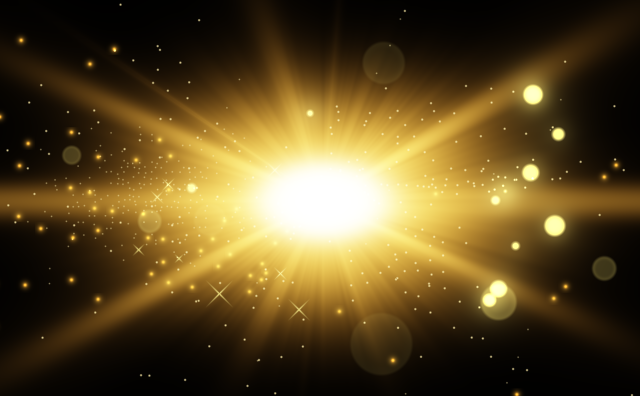
Give the GLSL for this background, as a Shadertoy shader.

```glsl
// Golden light burst with rays, bokeh discs, drifting sparks and dust on black.

// Positions are in canvas heights, measured from the canvas centre.
const vec2 CENTRE = vec2(0.008, -0.008);
const vec2 STRETCH = vec2(0.6, 1.0);
const vec3 GOLD = vec3(1.0, 0.61, 0.165);
const vec3 PALE = vec3(1.0, 0.94, 0.52);
const vec3 HALO = vec3(0.72, 0.66, 0.32);
const vec3 AMBER = vec3(1.0, 0.70, 0.20);
const vec3 DUST = vec3(1.0, 0.93, 0.66);

// Rays: angle in degrees, angular width, strength, reach
const vec4 RAYS[10] = vec4[](
    vec4(30.5, 0.065, 1.25, 0.56), vec4(155.7, 0.050, 1.20, 0.56),
    vec4(208.0, 0.055, 1.25, 0.57), vec4(-25.0, 0.055, 1.05, 0.52),
    vec4(108.0, 0.085, 0.55, 0.38), vec4(85.5, 0.009, 0.60, 0.40),
    vec4(263.8, 0.009, 0.60, 0.34), vec4(-70.0, 0.070, 0.50, 0.28),
    vec4(244.0, 0.080, 0.45, 0.30), vec4(146.0, 0.015, 0.35, 0.42));

// Bright discs: x, y, radius, halo strength
const vec4 LAMPS[11] = vec4[](
    vec4(0.538, 0.261, 0.024, 0.85), vec4(0.602, 0.161, 0.016, 0.20),
    vec4(0.532, 0.064, 0.021, 0.40), vec4(0.593, -0.070, 0.026, 0.55),
    vec4(0.443, -0.006, 0.011, 0.20), vec4(0.494, -0.121, 0.010, 0.15),
    vec4(0.451, -0.229, 0.021, 0.35), vec4(0.428, -0.258, 0.016, 0.50),
    vec4(-0.324, 0.025, 0.012, 0.15), vec4(0.468, 0.017, 0.003, 0.75),
    vec4(-0.025, 0.214, 0.008, 0.35));

// Faint discs: x, y, radius, opacity
const vec4 VEILS[7] = vec4[](
    vec4(0.718, -0.178, 0.030, 0.36), vec4(0.451, -0.263, 0.045, 0.36),
    vec4(-0.430, -0.059, 0.029, 0.40), vec4(-0.627, 0.108, 0.023, 0.36),
    vec4(0.161, 0.341, 0.053, 0.13), vec4(0.155, -0.369, 0.078, 0.11),
    vec4(-0.278, -0.055, 0.040, 0.14));

// Crossed glints: x, y, arm length
const vec3 GLINTS[8] = vec3[](
    vec3(-0.254, -0.242, 0.050), vec3(-0.053, -0.282, 0.040),
    vec3(-0.100, -0.191, 0.024), vec3(-0.458, -0.131, 0.022),
    vec3(-0.356, -0.153, 0.016), vec3(-0.411, 0.002, 0.024),
    vec3(-0.383, 0.034, 0.024), vec3(-0.114, 0.070, 0.026));

float hash(vec2 p) {
    return fract(sin(dot(p, vec2(127.1, 311.7))) * 43758.55);
}

float noise(vec2 p) {
    vec2 i = floor(p), f = fract(p);
    f = f * f * (3.0 - 2.0 * f);
    return mix(mix(hash(i), hash(i + vec2(1, 0)), f.x),
               mix(hash(i + vec2(0, 1)), hash(i + 1.0), f.x), f.y);
}

float disc(float d, float radius, float soft) {
    return 1.0 - smoothstep(radius - soft, radius + soft, d);
}

// Distance to the scattered speck of this cell, thinning out from a cloud centre
float speck(vec2 p, float cell, vec2 centre, vec2 spread, float amount) {
    vec2 id = floor(p / cell);
    vec2 offset = 0.2 + 0.6 * vec2(hash(id + 3.7), hash(id + 19.3));
    vec2 e = ((id + 0.5) * cell - centre) / spread;
    bool live = hash(id + 41.0) < amount * exp(-dot(e, e));
    return live ? length(p - (id + offset) * cell) : 1.0;
}

// Light of the burst before exposure
vec3 burst(vec2 d) {
    float len = length(d);
    vec2 dir = d / max(len, 1e-4);
    vec2 e = d * STRETCH;
    float r2 = dot(e, e);
    float fan = 0.76 + 0.3 * noise(dir * 9.0) + 0.18 * noise(dir * 30.0);
    float light = 3.5 * exp(-r2 / 0.045) * mix(1.0, fan, smoothstep(0.05, 0.25, len));
    light += 2.0 * exp(-r2 / 0.02);
    light += 0.72 * exp(-d.y * d.y / 0.0016) * exp(-d.x * d.x / 3.0);
    light += 0.25 * exp(-d.y * d.y / 0.012) * exp(-d.x * d.x / 0.3);
    for (int i = 0; i < RAYS.length(); i++) {
        vec4 ray = RAYS[i];
        float a = acos(clamp(dot(dir, vec2(cos(radians(ray.x)), sin(radians(ray.x)))), -1.0, 1.0)) / ray.y;
        float beam = exp(-a * a) + 0.3 * exp(-a * a / 8.0);
        light += ray.z * beam * exp(-len * len / (ray.w * ray.w)) * smoothstep(0.0, 0.2, len);
    }
    return GOLD * light + 7.8 * exp(-r2 / 0.0045);
}

void mainImage(out vec4 fragColor, in vec2 fragCoord) {
    float px = 1.0 / iResolution.y;
    vec2 p = (fragCoord - 0.5 * iResolution.xy) * px;
    vec3 glow = vec3(0.0);

    // Bokeh
    for (int i = 0; i < VEILS.length(); i++) {
        vec4 v = VEILS[i];
        float d = length(p - v.xy);
        glow += HALO * v.w * disc(d, v.z, 0.002 + px) * (0.8 + 0.3 * smoothstep(0.6, 1.0, d / v.z));
    }
    for (int i = 0; i < LAMPS.length(); i++) {
        vec4 l = LAMPS[i];
        float d = length(p - l.xy);
        float inner = mix(1.0, 0.75, smoothstep(0.5, 1.0, d / l.z));
        glow += PALE * inner * disc(d, l.z, 0.002 + px);
        glow += HALO * l.w * (0.7 * exp(-d * d / 0.0014) + 0.25 * exp(-d * d / 0.006));
    }

    // Amber sparks
    float spark = min(speck(p, 0.06, vec2(-0.52, 0.0), vec2(0.27, 0.26), 0.6),
                      speck(p + 0.03, 0.06, vec2(0.05, -0.15), vec2(0.35, 0.22), 0.25));
    glow += AMBER * (0.8 * exp(-spark * spark / 0.00002) + 0.4 * exp(-spark * spark / 0.00011));

    // Dust clouds
    float fine = speck(p, 0.014, vec2(-0.44, 0.0), vec2(0.17, 0.11), 0.7);
    float grains = min(speck(p, 0.021, vec2(0.24, 0.06), vec2(0.22, 0.16), 0.36),
                       speck(p + 0.007, 0.024, vec2(0.0, -0.03), vec2(0.5, 0.28), 0.14));
    grains = min(grains, speck(p, 0.03, vec2(0.0), vec2(0.85, 0.42), 0.05));
    glow += DUST * (0.55 * disc(fine, 0.0015, px) + 0.85 * disc(grains, 0.0023, px));

    // Diagonal glints
    for (int i = 0; i < GLINTS.length(); i++) {
        vec2 q = abs(mat2(0.707, 0.707, -0.707, 0.707) * (p - GLINTS[i].xy));
        float along = max(q.x, q.y) / GLINTS[i].z;
        float arm = max(1.0 - along, 0.0);
        glow += PALE * arm * disc(min(q.x, q.y), 0.0006 + 0.001 * arm, px);
    }

    vec3 col = 1.0 - exp(-burst(p - CENTRE));
    col += (1.0 - col) * min(glow, 1.0);
    fragColor = vec4(col, 1.0);
}
```
